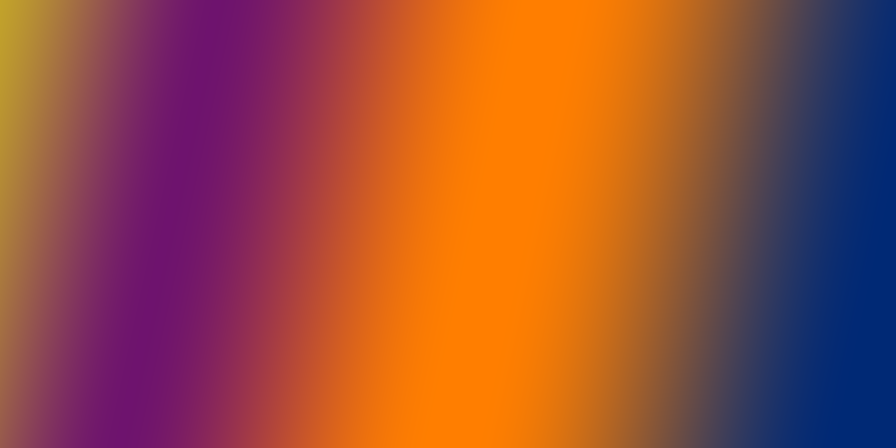
This background is drawn by a Shadertoy shader. Its source:

```glsl
#define SLANT 0.22
#define GOLD_TO_PURPLE vec2(-0.30, 0.27)
#define PURPLE_TO_ORANGE vec2(0.26, 0.97)
#define ORANGE_TO_NAVY vec2(1.05, 1.88)
#define GOLD vec3(0.78, 0.67, 0.15)
#define PURPLE vec3(0.43, 0.075, 0.43)
#define ORANGE vec3(1.0, 0.495, 0.0)
#define NAVY vec3(0.0, 0.16, 0.46)

// Eased blend weight across a span of the band axis
float ramp(vec2 span, float position) {
    return smoothstep(span.x, span.y, position);
}

void mainImage(out vec4 fragColor, in vec2 fragCoord) {
    // Slanted axis: canvas is one unit high, with x fitted to a 2:1 frame
    vec2 uv = fragCoord / iResolution.xy;
    float across = 2.0 * uv.x - SLANT * uv.y;

    // Soft colour bands from left to right
    vec3 color = mix(GOLD, PURPLE, ramp(GOLD_TO_PURPLE, across));
    color = mix(color, ORANGE, ramp(PURPLE_TO_ORANGE, across));
    color = mix(color, NAVY, ramp(ORANGE_TO_NAVY, across));

    fragColor = vec4(color, 1.0);
}
```
